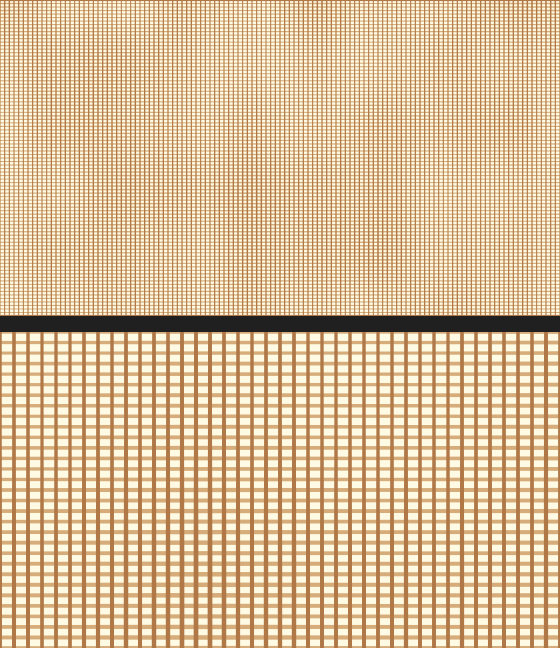
Top: the whole. Bottom: its middle third, enlarged.
Write a Shadertoy shader that draws this pattern.

```glsl
// Fine woven grid: rust vertical lines over pale tan horizontal lines on cream.
#define COLUMNS 120.0
#define ROWS 90.0
#define VERTICAL_WIDTH 0.27
#define HORIZONTAL_WIDTH 0.36
#define LINE_VARIATION 0.16
#define PATCH_VARIATION 0.40
#define PATCHES 5.0
#define EDGE_WIDTH 0.0035
#define CREAM vec3(1.00, 0.98, 0.89)
#define RUST vec3(0.69, 0.47, 0.28)
#define TAN vec3(0.84, 0.68, 0.48)

float hash(vec2 p) {
    return fract(sin(dot(p, vec2(127.1, 311.7))) * 43758.5453);
}

float valueNoise(vec2 p) {
    vec2 corner = floor(p);
    vec2 blend = smoothstep(0.0, 1.0, fract(p));
    float low = mix(hash(corner), hash(corner + vec2(1.0, 0.0)), blend.x);
    float high = mix(hash(corner + vec2(0.0, 1.0)), hash(corner + 1.0), blend.x);
    return mix(low, high, blend.y);
}

// Share of a pixel covered by lines centred on the cell borders.
vec2 lineCoverage(vec2 cell, vec2 width, vec2 pixel) {
    vec2 borderDistance = 0.5 - abs(fract(cell) - 0.5);
    vec2 coverage = (0.5 * width - borderDistance) / pixel + 0.5;
    return clamp(coverage, vec2(0.0), min(width / pixel, vec2(1.0)));
}

void mainImage(out vec4 fragColor, in vec2 fragCoord) {
    // Cell coordinates and the size of one pixel in them
    vec2 uv = fragCoord / iResolution.xy;
    vec2 repeats = vec2(COLUMNS, ROWS);
    vec2 cell = uv * repeats;
    vec2 pixel = repeats / iResolution.xy;

    // Line widths drift in broad patches and differ from line to line
    vec2 lineId = floor(cell + 0.5);
    vec2 lineRandom = vec2(hash(vec2(lineId.x, 3.0)), hash(vec2(7.0, lineId.y)));
    float patchTone = valueNoise(fragCoord / iResolution.y * PATCHES);
    vec2 width = vec2(VERTICAL_WIDTH, HORIZONTAL_WIDTH);
    width *= 1.0 + LINE_VARIATION * (lineRandom - 0.5) + PATCH_VARIATION * (patchTone - 0.5);

    // Horizontal lines first, vertical lines on top
    vec2 lines = lineCoverage(cell, width, pixel);
    vec3 color = mix(CREAM, TAN, lines.y);
    color = mix(color, RUST, lines.x);

    // Rust selvage along the top and bottom
    float edgeDistance = min(uv.y, 1.0 - uv.y);
    float edge = clamp((EDGE_WIDTH - edgeDistance) * iResolution.y + 0.5, 0.0, 1.0);
    color = mix(color, RUST, edge);

    fragColor = vec4(color, 1.0);
}
```
